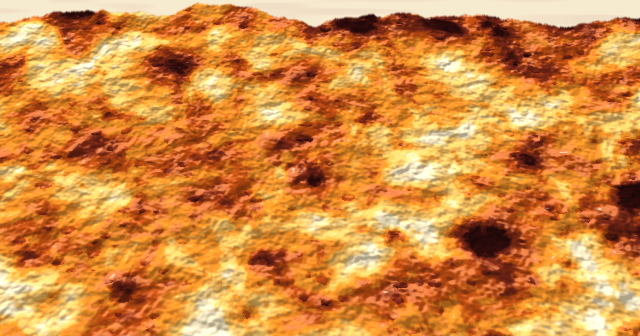
Write a WebGL 1 fragment shader that draws this texture.

```glsl
precision highp float;
uniform vec2 u_resolution;

const vec3 CREAM  = vec3(0.99, 0.93, 0.78);
const vec3 YELLOW = vec3(0.98, 0.77, 0.40);
const vec3 ORANGE = vec3(0.93, 0.55, 0.15);
const vec3 TAN    = vec3(0.86, 0.51, 0.32);
const vec3 RUST   = vec3(0.72, 0.29, 0.07);
const vec3 UMBER  = vec3(0.46, 0.15, 0.08);
const vec3 CHAR   = vec3(0.16, 0.04, 0.04);
const vec3 RIM    = vec3(0.97, 0.92, 0.81);

const float PATCH_SCALE = 4.2;
const float RELIEF_SCALE = 10.0;
const float CRUMB_SCALE = 17.0;
const float SCORCH_SCALE = 3.3;
const float TOAST_CONTRAST = 8.6;
const float TOAST_BIAS = -0.12;
const float PERSPECTIVE = 0.45;
const float FORESHORTENING = 1.25;
const float RIM_HEIGHT = 0.945;
const float RELIEF_STRENGTH = 2.6;

float hash(vec2 p) {
  vec3 a = fract(vec3(p.xyx) * 0.1031);
  a += dot(a, a.yzx + 33.33);
  return fract((a.x + a.y) * a.z);
}

float noise(vec2 p) {
  vec2 i = floor(p);
  vec2 f = fract(p);
  f = f * f * (3.0 - 2.0 * f);
  return mix(mix(hash(i), hash(i + vec2(1.0, 0.0)), f.x),
             mix(hash(i + vec2(0.0, 1.0)), hash(i + 1.0), f.x), f.y);
}

float fbm(vec2 p) {
  float sum = 0.0;
  float weight = 1.0;
  float total = 0.0;
  for (int i = 0; i < 6; i++) {
    sum += weight * noise(p);
    total += weight;
    weight *= 0.58;
    p = mat2(1.6, 1.2, -1.2, 1.6) * p + 7.3;
  }
  return sum / total;
}

float relief(vec2 p) {
  float sum = 0.0;
  float weight = 0.5;
  for (int i = 0; i < 4; i++) {
    sum += weight * noise(p);
    weight *= 0.6;
    p = mat2(1.6, 1.2, -1.2, 1.6) * p + 3.1;
  }
  return sum;
}

// Scattered ragged lumps: x is coverage, y runs from underside to top
vec2 lumps(vec2 p, float density, float softness) {
  vec2 cell = floor(p);
  float ragged = 0.4 * (fbm(p * 3.5) - 0.5);
  vec2 best = vec2(0.0);
  for (int j = -1; j <= 1; j++) {
    for (int i = -1; i <= 1; i++) {
      vec2 id = cell + vec2(float(i), float(j));
      vec2 jitter = vec2(hash(id), hash(id + 17.3));
      vec2 d = p - id - 0.15 - 0.7 * jitter;
      float radius = mix(0.16, 0.42, hash(id + 41.7));
      float dist = length(d * vec2(0.85, 1.0)) + ragged;
      float cover = 1.0 - smoothstep(radius - softness, radius, dist);
      cover *= step(1.0 - density, hash(id + 73.1));
      if (cover > best.x) best = vec2(cover, clamp(d.y / radius, -1.0, 1.0));
    }
  }
  return best;
}

vec3 toastColour(float t) {
  vec3 c = mix(CREAM, YELLOW, smoothstep(-1.9, -0.95, t));
  c = mix(c, ORANGE, smoothstep(-0.85, -0.1, t));
  c = mix(c, RUST, smoothstep(0.1, 0.8, t));
  c = mix(c, UMBER, smoothstep(0.9, 1.6, t));
  return mix(c, CHAR, smoothstep(1.7, 2.8, t));
}

void main() {
  vec2 p = gl_FragCoord.xy / u_resolution.y;
  float aspect = u_resolution.x / u_resolution.y;
  float depth = 1.0 + PERSPECTIVE * p.y;
  vec2 q = vec2((p.x - 0.5 * aspect) * depth, p.y * depth * FORESHORTENING) + 6.0;

  // Wavy far edge of the crust
  float edge = RIM_HEIGHT + 0.11 * (noise(vec2(p.x * 4.3 + 2.0, 3.5)) - 0.5)
             + 0.05 * (fbm(vec2(p.x * 14.0, 8.0)) - 0.5);
  float edgeScorch = smoothstep(edge - 0.09, edge - 0.01, p.y);

  // Degree of browning
  vec2 warp = 0.12 * vec2(noise(q * 5.0), noise(q * 5.0 + 31.0));
  float toast = (fbm((q + warp) * PATCH_SCALE) - 0.5) * TOAST_CONTRAST + TOAST_BIAS;
  toast += 0.9 * (noise(q * 1.7 + 9.0) - 0.5);
  toast += 1.5 * lumps(q * SCORCH_SCALE + 5.0, 0.4, 0.2).x;
  toast += edgeScorch * 1.6 * noise(vec2(p.x * 9.0, 4.0));

  // Crumbs gather on the browner cheese
  vec2 crumb = lumps(q * CRUMB_SCALE, 0.32, 0.12);
  float crumbCover = crumb.x * smoothstep(-1.1, 0.2, toast);
  toast += crumbCover * (0.65 - 0.55 * crumb.y);

  // Lit relief, pale bloom on raised crust and oily glints
  vec2 r = q * RELIEF_SCALE;
  float slope = relief(r) - relief(r + vec2(-0.05, 0.11));
  float crust = smoothstep(-0.2, 0.4, toast) * (1.0 - smoothstep(1.2, 2.0, toast));
  float bloom = smoothstep(-0.01, 0.1, slope + 0.12 * (noise(q * 23.0) - 0.5));
  vec3 colour = toastColour(toast);
  colour = mix(colour, TAN, 0.75 * bloom * crust);
  colour *= 1.0 + RELIEF_STRENGTH * clamp(slope, -0.12, 0.07);
  float sparkle = smoothstep(0.1, 0.2, slope) * smoothstep(0.45, 0.75, noise(q * 75.0));
  colour = mix(colour, CREAM, 0.75 * sparkle);

  // Pale dish rim with faint streaks
  float streak = noise(vec2(p.x * 5.0, p.y * 60.0));
  vec3 rim = mix(RIM, vec3(0.92, 0.82, 0.74), 0.5 * smoothstep(0.55, 0.9, streak));
  colour = mix(colour, rim, smoothstep(edge - 0.004, edge + 0.006, p.y));

  gl_FragColor = vec4(clamp(colour, 0.0, 1.0), 1.0);
}
```
